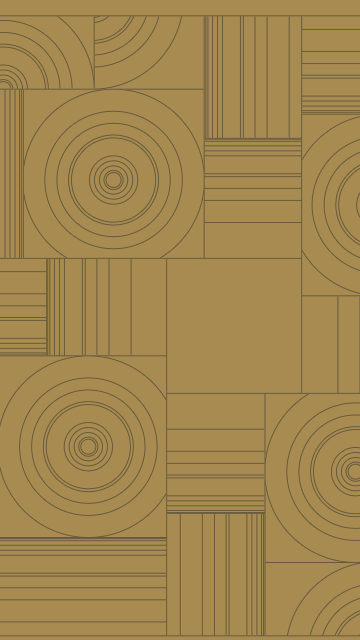
Give the GLSL for this pattern, as a Shadertoy shader.

```glsl
// Patchwork of ruled and ringed panels in thin dark lines on flat ochre.
#define SHEET vec2(432.0, 768.0)
#define GROUND vec3(0.655, 0.545, 0.312)
#define INK vec3(0.385, 0.340, 0.235)
#define LINE_WIDTH 1.1
#define LEFT -9.0
#define RIGHT 441.0
#define TOP 19.0
#define BOTTOM 763.0

// One spacing, shared by the rings and the ruled bars.
const float SPACING[10] = float[10](
    9.0, 11.5, 17.0, 23.0, 29.0, 50.5, 54.0, 68.0, 82.5, 109.0);

float spacingDistance(float r) {
    float d = 1e3;
    for (int i = 0; i < 10; i++) d = min(d, abs(r - SPACING[i]));
    return d;
}

float boxDistance(vec2 p, vec4 box) {
    vec2 q = abs(p - 0.5 * (box.xy + box.zw)) - 0.5 * (box.zw - box.xy);
    return length(max(q, 0.0)) + min(max(q.x, q.y), 0.0);
}

// Frame of a panel, plus its lines clipped to the inside.
float panel(vec2 p, vec4 box, float r) {
    float edge = boxDistance(p, box);
    return edge < 0.0 ? min(-edge, spacingDistance(r)) : edge;
}

float rings(vec2 p, vec4 box, vec2 center) {
    return panel(p, box, length(p - center));
}

float columns(vec2 p, vec4 box, float start) {
    return panel(p, box, abs(p.x - start));
}

float rows(vec2 p, vec4 box, float start) {
    return panel(p, box, abs(p.y - start));
}

float patchwork(vec2 p) {
    // Ringed panels
    float d = rings(p, vec4(LEFT, TOP, 113, 107), vec2(4, 107));
    d = min(d, rings(p, vec4(113, TOP, 245, 107), vec2(111, -2)));
    d = min(d, rings(p, vec4(28, 107, 245, 310), vec2(136.3, 216)));
    d = min(d, rings(p, vec4(362, 137, RIGHT, 355), vec2(457, 246)));
    d = min(d, rings(p, vec4(LEFT, 427, 200, 645), vec2(106, 536)));
    d = min(d, rings(p, vec4(318, 472, RIGHT, 675), vec2(426.7, 566)));
    d = min(d, rings(p, vec4(318, 675, RIGHT, BOTTOM), vec2(452, 783)));

    // Panels ruled with upright bars
    d = min(d, columns(p, vec4(245, TOP, 362, 166), 238.0));
    d = min(d, columns(p, vec4(LEFT, 107, 28, 310), 35.0));
    d = min(d, columns(p, vec4(56, 310, 200, 427), 48.3));
    d = min(d, columns(p, vec4(362, 355, RIGHT, 472), 514.5));
    d = min(d, columns(p, vec4(200, 616, 318, BOTTOM), 325.3));

    // Panels ruled with level bars
    d = min(d, rows(p, vec4(362, TOP, RIGHT, 137), 144.3));
    d = min(d, rows(p, vec4(245, 166, 362, 310), 158.0));
    d = min(d, rows(p, vec4(LEFT, 310, 56, 427), 435.0));
    d = min(d, rows(p, vec4(200, 472, 318, 616), 624.0));
    d = min(d, rows(p, vec4(LEFT, 645, 200, BOTTOM), 637.3));
    return d;
}

void mainImage(out vec4 fragColor, in vec2 fragCoord) {
    // Sheet units, measured down from the top
    float pixel = SHEET.y / iResolution.y;
    vec2 p = (fragCoord - 0.5 * iResolution.xy) * vec2(pixel, -pixel) + 0.5 * SHEET;

    // Share of the pixel that the line covers
    float d = patchwork(p);
    vec2 sides = (d + vec2(0.5, -0.5) * LINE_WIDTH) / pixel + 0.5;
    sides = clamp(sides, 0.0, 1.0);
    fragColor = vec4(mix(GROUND, INK, sides.x - sides.y), 1.0);
}
```
